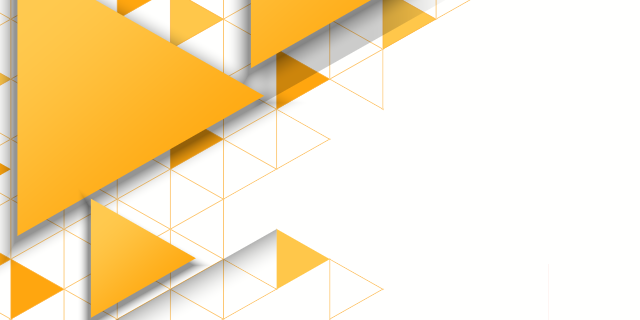
Give the GLSL for this background, as a Shadertoy shader.

```glsl
// Orange triangles with soft shadows over a triangular line grid on white.

// Antialiased coverage of a signed distance.
float cover(float d) {
    return clamp(0.5 - d * iResolution.y, 0.0, 1.0);
}

// Distance to a triangle pointing right, with a vertical left side.
float triangle(vec2 p, vec2 tip, float width) {
    vec2 q = p - tip;
    return max((abs(q.y) + 0.568 * q.x) * 0.87, -q.x - width);
}

// Large raised triangle: cast shadow, then gradient face.
vec3 panel(vec3 col, vec2 p, vec2 tip, float width, float depth) {
    float reach = triangle(p, tip + vec2(-0.008, 0.022), width);
    float shade = 1.0 - clamp(reach / depth, 0.0, 1.0);
    col *= 1.0 - 0.42 * shade * shade;

    vec2 q = (p - tip) / width;
    float ramp = smoothstep(0.0, 1.0, 0.45 + 0.55 * q.x + 0.65 * q.y + 0.35);
    vec3 face = mix(vec3(1.0, 0.79, 0.31), vec3(1.0, 0.655, 0.05), ramp);
    return mix(col, face, cover(triangle(p, tip, width)));
}

void mainImage(out vec4 fragColor, in vec2 fragCoord) {
    // Units of canvas height, y measured down from the top.
    vec2 p = vec2(fragCoord.x, iResolution.y - fragCoord.y) / iResolution.y;
    vec3 col = vec3(1.0, 1.0, 0.995);

    // Grid coordinates: columns, rising diagonals, falling diagonals.
    vec3 g = vec3((p.x - 0.034) / 0.1661,
                  (p.y + 0.5644 * p.x - 0.0789) / 0.1875,
                  (p.y - 0.5644 * p.x - 0.0408) / 0.1875);

    // Stepped outer boundary of the grid.
    float region = min(g.y - 4.0, max(g.x - 7.0, g.z + 2.0));
    region = min(region, max(g.y - 5.0, -1.0 - g.z));
    region = min(region, max(g.y - 6.0, g.x - 4.0));
    region = min(region, max(g.y - 7.0, 2.0 - g.z));
    region = min(region, max(g.y - 8.0, max(6.0 - g.x, 1.0 - g.z)));

    // Filled cells: tip column, tip row, tone (0 orange, 1 gold).
    vec3 cells[10] = vec3[10](
        vec3(6, 1, 0), vec3(4, 2, 0), vec3(3, -0.5, 0), vec3(1, 4.5, 0),
        vec3(0, 2.5, 0), vec3(0, 4, 0), vec3(4, 0, 1), vec3(8, 0, 1),
        vec3(6, 4, 1), vec3(0, 1, 1));
    for (int i = 0; i < 10; i++) {
        vec2 tip = vec2(0.034, 0.0599) + cells[i].xy * vec2(0.1661, 0.1875);
        vec3 tone = mix(vec3(1.0, 0.65, 0.06), vec3(1.0, 0.78, 0.29), cells[i].z);
        col = mix(col, tone, cover(triangle(p, tip, 0.1661)));
    }

    // Thin grid lines.
    vec3 gap = abs(fract(g + 0.5) - 0.5) * vec3(0.1661, 0.1633, 0.1633);
    float line = min(gap.x, min(gap.y, gap.z)) - 0.0012;
    float inside = cover((region - 0.012) * 0.163);
    col = mix(col, vec3(0.99, 0.69, 0.22), 0.8 * cover(line) * inside);

    // Upper diagonal shadow strip with a crisp lower edge.
    float strip = cover((g.y - 3.77) * 0.163) * smoothstep(2.9, 3.4, g.y);
    strip *= smoothstep(0.78, 0.84, p.x) * (1.0 - smoothstep(1.15, 1.46, p.x));
    col *= 1.0 - 0.2 * strip;

    // Lower diagonal shadow, fading below its crisp upper edge.
    float fade = 1.0 - clamp((g.y - 6.0) / 0.6, 0.0, 1.0);
    float slant = cover((6.0 - g.y) * 0.163) * cover((g.x - 5.0) * 0.166);
    col *= 1.0 - 0.3 * slant * fade * fade;

    // Raised triangles.
    col = panel(col, p, vec2(1.554, -0.224), 0.77, 0.07);
    col = panel(col, p, vec2(0.8255, 0.2995), 0.771, 0.075);
    col = panel(col, p, vec2(0.612, 0.807), 0.328, 0.035);

    // Faint vertical tick at the lower right.
    float tick = cover(max(abs(p.x - 1.714) - 0.001, 0.825 - p.y));
    col = mix(col, vec3(0.99, 0.93, 0.92), 0.7 * tick);

    fragColor = vec4(col, 1.0);
}
```
